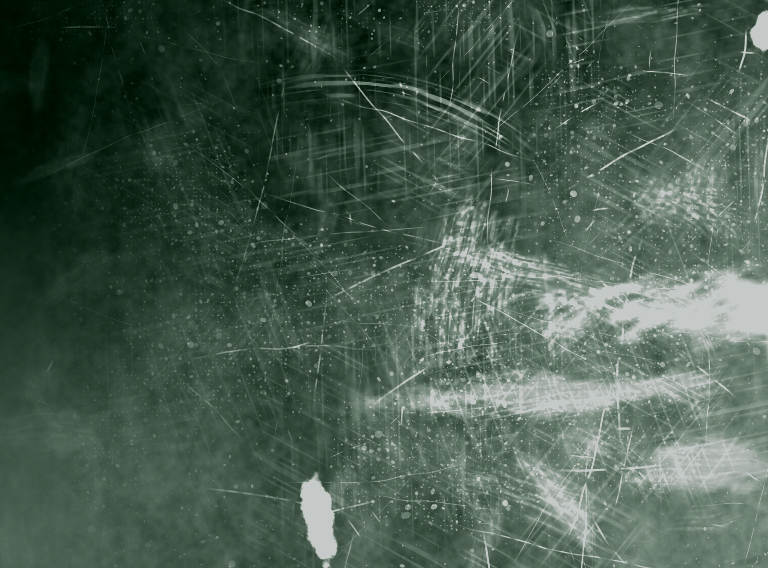
Write a WebGL 2 fragment shader that draws this texture.

```glsl
#version 300 es
precision highp float;
uniform vec2 u_resolution;
out vec4 outColor;

#define SCRATCHES 210
#define SMUDGES 44
#define SCRATCH_WIDTH 0.0007
#define SCRATCH_GAIN 0.95
#define SPECK_GAIN 0.65
#define HAIRLINE_GAIN 0.3
#define MOTTLE 0.24
#define GRIT 0.16
#define PAINT_LEVEL 0.79
#define GREEN_TINT vec3(0.082, 0.0, 0.056)

float hash(vec2 p) {
  return fract(sin(dot(p, vec2(127.1, 311.7))) * 43758.5453);
}
float noise(vec2 p) {
  vec2 i = floor(p), f = fract(p);
  f = f * f * (3.0 - 2.0 * f);
  return mix(mix(hash(i), hash(i + vec2(1, 0)), f.x),
             mix(hash(i + vec2(0, 1)), hash(i + vec2(1, 1)), f.x), f.y);
}
float fbm(vec2 p) {
  float sum = 0.0, gain = 0.53;
  for (int i = 0; i < 4; i++, gain *= 0.5, p = p * 2.03 + 17.3) sum += gain * noise(p);
  return sum;
}
vec2 turn(vec2 v, float a) {
  return mat2(cos(a), -sin(a), sin(a), cos(a)) * v;
}

// Ragged elliptical wipe; streak blends in gritty lines along its length
float smear(vec2 p, vec2 centre, float angle, vec2 halfSize, float streak) {
  vec2 q = turn(p - centre, angle);
  float r = length(q / halfSize);
  if (r > 1.65) return 0.0;
  q.y += 0.012 * noise(vec2(q.x * 14.0, centre.x * 40.0)) + (hash(centre) - 0.5) * q.x * q.x;
  float ragged = fbm(q * vec2(22.0, 45.0) + centre * 31.0) - 0.5;
  float body = 1.0 - smoothstep(0.4, 1.1, r + 1.1 * ragged);
  float lines = 0.55 * noise(q * vec2(9.0, 190.0) + centre * 17.0) + 0.45 * noise(q * vec2(30.0, 330.0));
  float grit = smoothstep(0.25, 0.7, noise(p * 150.0));
  return body * mix(1.0, smoothstep(0.3, 0.75, lines) * (0.4 + 0.8 * grit), streak);
}

// Solid flake with a crisp uneven edge
float flake(vec2 p, vec2 centre, float angle, vec2 halfSize) {
  vec2 q = turn(p - centre, angle);
  float r = length(q / halfSize) + 0.7 * (fbm(q * 45.0 + centre) - 0.5);
  return 1.0 - smoothstep(0.85, 1.0, r);
}

// Bundle of concentric hairlines
float sweepArc(vec2 p) {
  vec2 v = p - vec2(0.6, 0.32);
  float r = length(v), a = atan(v.x, v.y);
  float band = 1.0 - smoothstep(0.008, 0.04, abs(r - 0.53));
  float extent = smoothstep(-0.35, 0.2, a) * (1.0 - smoothstep(0.5, 0.75, a));
  return band * extent * smoothstep(0.45, 0.85, noise(vec2(a * 9.0, r * 300.0)));
}

// Wavering, tapered, broken lines, denser to the right
float scratches(vec2 p, float aspect, float pixel) {
  float sum = 0.0;
  for (int i = 0; i < SCRATCHES; i++) {
    float id = float(i) + 1.0;
    vec2 centre = vec2(aspect * pow(hash(vec2(id, 1.7)), 0.5), hash(vec2(id, 2.3)));
    float halfLength = 0.015 + 0.23 * pow(hash(vec2(id, 3.1)), 3.0);
    vec2 v = p - centre;
    if (dot(v, v) > halfLength * halfLength * 1.2) continue;
    float pick = hash(vec2(id, 4.9)), bold = hash(vec2(id, 6.1));
    vec2 q = turn(v, i % 4 == 0 ? 1.45 + 0.3 * (pick - 0.5) : 2.6 * pick - 1.5);
    q.y += (hash(vec2(id, 5.3)) - 0.5) * q.x * q.x + 0.005 * noise(vec2(q.x * 22.0, id));
    float width = SCRATCH_WIDTH * (0.5 + 2.2 * bold * bold * bold);
    float line = clamp((width - abs(q.y)) / pixel + 0.5, 0.0, 1.0);
    float taper = 1.0 - smoothstep(0.4, 1.0, abs(q.x) / halfLength);
    float broken = smoothstep(0.1, 0.65, noise(vec2(q.x * 75.0, id * 3.7)));
    sum += line * taper * broken * mix(0.25, 1.0, smoothstep(0.2, 1.0, centre.x)) * (0.35 + bold);
  }
  return sum;
}

// Clustered oval dots on a jittered grid
float specks(vec2 p, float cells, float share, float pixel) {
  vec2 id = floor(p * cells), q = fract(p * cells) - 0.5;
  q -= 0.5 * (vec2(hash(id + 3.1), hash(id + 7.7)) - 0.5);
  q = turn(q, 6.3 * hash(id + 2.2)) * vec2(1.0, 0.6 + 1.2 * hash(id + 8.4));
  float dotMask = clamp((0.08 + 0.2 * pow(hash(id + 11.3), 2.0) - length(q)) / (cells * pixel) + 0.5, 0.0, 1.0);
  float cluster = smoothstep(0.5, 0.8, noise(id * 6.0 / cells + 4.0));
  return dotMask * step(hash(id + 19.9), share * (0.12 + cluster)) * (0.2 + hash(id + 5.5));
}

void main() {
  float pixel = 1.0 / u_resolution.y;
  vec2 p = gl_FragCoord.xy * pixel;
  float aspect = u_resolution.x * pixel, wear = smoothstep(0.0, 1.0, p.x);
  // Board: dark upper left, hazy lower edge and right side
  float leftTone = mix(0.38, 0.06, smoothstep(0.0, 0.85, p.y));
  float light = mix(leftTone, mix(0.35, 0.2, p.y), smoothstep(0.0, 0.8, p.x));
  light += 0.19 * smoothstep(0.7, 1.3, p.x) * (1.0 - smoothstep(0.1, 0.95, abs(p.y - 0.36)));
  float mottle = fbm(p * vec2(6.0, 4.5)) - 0.47 + 0.7 * (fbm(p * vec2(30.0, 14.0) + 8.0) - 0.5);
  light += (MOTTLE * mottle + GRIT * (fbm(p * 75.0) - 0.5)) * smoothstep(-0.3, 0.7, p.x);
  // Scattered smudges, soft on the left and streaky on the right
  float cover = 0.0;
  for (int i = 0; i < SMUDGES; i++) {
    float id = float(i) + 200.0;
    vec2 centre = vec2(aspect * hash(vec2(id, 1.3)), hash(vec2(id, 2.9)));
    vec2 halfSize = vec2(0.03 + 0.12 * hash(vec2(id, 3.7)), 0.015 + 0.045 * hash(vec2(id, 4.1)));
    float side = smoothstep(0.1, 1.1, centre.x);
    float strength = mix(0.09, 0.42, side) * (0.3 + hash(vec2(id, 6.7)));
    cover += strength * smear(p, centre, 3.1 * hash(vec2(id, 5.9)) - 1.5, halfSize, mix(0.4, 0.85, side));
  }
  // Broad wipes and flaked paint
  cover += 1.2 * smear(p, vec2(1.42, 0.455), 0.0, vec2(0.46, 0.075), 0.08);
  cover += 0.85 * smear(p, vec2(0.98, 0.505), -0.25, vec2(0.22, 0.045), 0.8);
  cover += 0.9 * smear(p, vec2(0.98, 0.305), 0.04, vec2(0.32, 0.045), 0.25);
  cover += 0.85 * smear(p, vec2(1.25, 0.18), -0.06, vec2(0.16, 0.055), 0.25);
  cover += 0.8 * smear(p, vec2(0.82, 0.5), 1.42, vec2(0.17, 0.095), 0.85);
  cover += 0.75 * smear(p, vec2(0.99, 0.11), -0.91, vec2(0.15, 0.028), 0.5);
  cover += flake(p, vec2(0.56, 0.085), -1.37, vec2(0.085, 0.028));
  cover += flake(p, vec2(1.345, 0.945), 1.5, vec2(0.033, 0.024));
  // Rubbed hairline fields in several directions
  for (float k = 0.0; k < 5.0; k++) {
    float lines = smoothstep(0.62, 0.95, noise(turn(p, k * 0.7 - 1.2) * vec2(11.0, 210.0) + k * 9.0));
    cover += HAIRLINE_GAIN * wear * lines * smoothstep(0.4, 0.75, noise(p * 5.0 + k * 7.3));
  }
  // Fine marks
  cover += 0.6 * sweepArc(p) + SCRATCH_GAIN * scratches(p, aspect, pixel);
  float dust = specks(p, 40.0, 0.2, pixel) + specks(p, 80.0, 0.4, pixel) + specks(p, 140.0, 0.5, pixel);
  cover += SPECK_GAIN * dust * smoothstep(-0.1, 0.8, p.x);
  light = mix(light, PAINT_LEVEL, clamp(cover, 0.0, 1.0));
  float tint = 1.0 - 0.8 * smoothstep(0.5, 0.8, light);
  outColor = vec4(clamp(light - GREEN_TINT * tint, 0.0, 1.0), 1.0);
}
```
